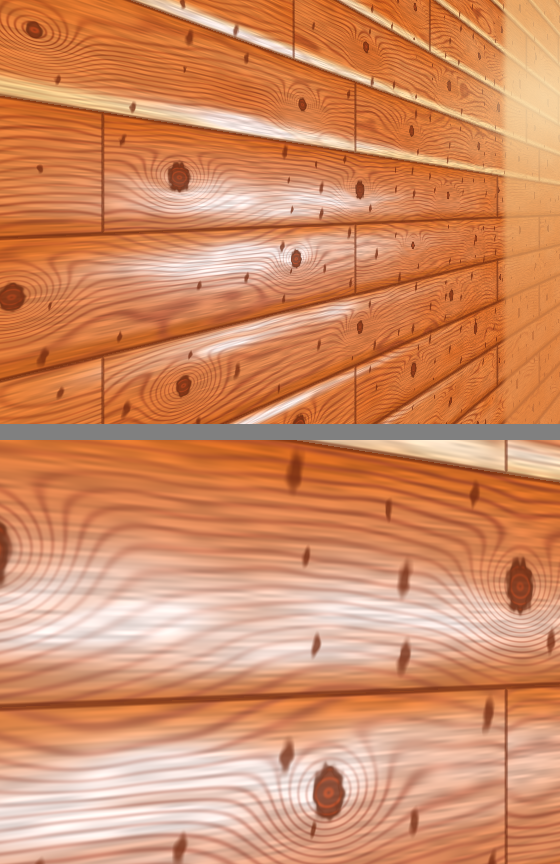
Top, the full canvas; bottom, a detail of the centre.
Write a Shadertoy shader that draws this texture.

```glsl
// Varnished wooden log siding receding to the right, with knots, grain and window glare.
#define VANISH vec2(1.263, 0.507)   // vanishing point of the seams
#define BOARD 0.336                 // board height at the left edge
#define FIRST_SEAM 0.795            // boards above eye level
#define STRETCH 5.0                 // board heights per unit of depth
#define PLANK_LENGTH 11.0
#define KNOT_SPACING 3.4
#define RINGS 13.0                  // grain lines per board
#define GRAIN 0.62
#define GLARE 1.25
#define HAZE_START 12.3             // where the sunlit far section begins

const vec3 DEEP   = vec3(0.58, 0.21, 0.08);
const vec3 ORANGE = vec3(0.86, 0.42, 0.13);
const vec3 TAN    = vec3(0.89, 0.55, 0.30);
const vec3 PALE   = vec3(0.94, 0.74, 0.49);
const vec3 ROSE   = vec3(0.83, 0.56, 0.45);
const vec3 WHITE  = vec3(0.97, 0.91, 0.89);

float hash(vec2 p) {
    return fract(sin(dot(p, vec2(127.1, 311.7))) * 43758.5453);
}

float noise(vec2 p) {
    vec2 i = floor(p), f = fract(p);
    f = f * f * (3.0 - 2.0 * f);
    return mix(mix(hash(i), hash(i + vec2(1, 0)), f.x),
               mix(hash(i + vec2(0, 1)), hash(i + vec2(1, 1)), f.x), f.y);
}

float bell(float x, float width) {
    return exp(-x * x / (width * width));
}

// Offset from the nearest large knot (xy) and its radius (z)
vec3 nearestKnot(float along, float t, float row) {
    float a = along / KNOT_SPACING + 0.5 * mod(row, 2.0);
    vec2 id = vec2(floor(a), row);
    float center = 0.55 + 0.10 * (hash(id) - 0.5);
    float height = 0.45 + 0.20 * (hash(id + 7.3) - 0.5);
    return vec3((fract(a) - center) * KNOT_SPACING, t - height,
                mix(0.06, 0.13, hash(id + 3.1)));
}

// Small dark pin knots and scars on a jittered grid
float pinKnots(vec2 p, float row) {
    vec2 q = p / vec2(0.75, 0.34), id = floor(q) + vec2(0.0, row * 9.0);
    vec2 center = 0.3 + 0.4 * vec2(hash(id), hash(id + 5.7));
    vec2 d = (fract(q) - center) * vec2(0.75, 0.34);
    d.x += 0.25 * d.y + 0.03 * (noise(p * 25.0) - 0.5);
    float size = mix(0.02, 0.055, hash(id + 2.9));
    float mark = 1.0 - smoothstep(0.4, 1.3, length(d * vec2(1.0, 0.6)) / size);
    return mark * step(0.52, hash(id + 8.4));
}

void mainImage(out vec4 fragColor, in vec2 fragCoord) {
    vec2 uv = fragCoord / iResolution.xy;

    // Wall coordinates in board heights
    float depth = (VANISH.x - uv.x) / VANISH.x;
    float along = STRETCH * (1.0 / depth - 1.0);
    float across = (VANISH.y - uv.y) / (depth * BOARD) + FIRST_SEAM;
    float row = floor(across), t = across - row;
    float aaAcross = fwidth(across), aaAlong = fwidth(along);

    // Staggered planks
    float start = 0.85 + 4.2 * mod(row, 2.0) + 2.7 * step(row, -1.5);
    float plank = floor((along - start) / PLANK_LENGTH);
    float end = mod(along - start, PLANK_LENGTH);
    end = min(end, PLANK_LENGTH - end);
    vec2 seed = vec2(plank * 17.3, row * 31.7);

    // Grain field: wavy lines that close into rings at the knots
    vec3 knot = nearestKnot(along, t, row);
    float ringDist = length(knot.xy * vec2(0.6, 1.0));
    float field = t + 0.5 * noise(vec2(along * 0.55, t * 2.2) + seed)
                + 0.05 * noise(vec2(along * 2.5, t * 6.0) + seed);
    field = mix(field, ringDist * 1.3, bell(ringDist, 0.27));
    float rings = field * RINGS;
    float grain = pow(0.5 + 0.5 * sin(6.2832 * rings), 2.5);
    grain = mix(grain, 0.28, smoothstep(0.25, 0.8, fwidth(rings)));
    grain *= 0.45 + 0.75 * noise(vec2(along * 0.8, t * 5.0) + seed + 40.0);
    float fibre = noise(vec2(along * 5.0, t * 75.0) + seed) - 0.5;
    float blotch = noise(vec2(along * 0.9, t * 3.0) + seed + 11.0);

    // Wood tone and the rounded board profile
    float upper = 1.0 - step(0.0, row);
    vec3 wood = mix(ORANGE, TAN, 0.75 * blotch + 0.35 * (hash(seed) - 0.4));
    float spread = bell(uv.x - 0.43, 0.38) * bell(uv.y - 0.40, 0.32);
    wood = mix(wood, ROSE, 0.75 * spread * smoothstep(0.05, 0.3, t));
    wood = mix(wood, ORANGE * 0.94, 0.75 * (1.0 - smoothstep(0.0, 0.22, t)) * step(row, 0.5));
    wood = mix(wood, ORANGE * 0.88, 0.8 * smoothstep(0.82, 0.92, t) * (1.0 - upper));
    vec3 lip = mix(PALE, vec3(0.99, 0.89, 0.62), 0.6);
    wood = mix(wood, lip, 0.9 * upper * smoothstep(0.80, 0.91, t));

    // Glare slides from the lower lip to the top edge as boards descend
    float glareT = 0.52 - 0.42 * tanh((row - 0.5) * 0.9);
    float glareWidth = 0.06 + 0.19 * bell(row - 0.6, 1.25);
    float streak = noise(vec2(along * 1.3, t * 7.0 + field * 3.0) + seed);
    float glare = bell(t - glareT, glareWidth) * bell(uv.x - 0.45, 0.23);
    glare = clamp(GLARE * glare * (0.45 + 0.9 * streak), 0.0, 1.0);

    vec3 color = mix(wood, WHITE, glare);
    color = mix(color, mix(DEEP, vec3(0.63, 0.32, 0.25), spread),
                GRAIN * grain * (1.0 - 0.55 * glare) * (1.0 - 0.6 * upper * smoothstep(0.8, 0.9, t)));
    color *= 1.0 + 0.20 * fibre;

    // Knots with a dark rim
    float knotDist = length(knot.xy) / knot.z + 0.3 * (noise(knot.xy * 30.0 + seed) - 0.5);
    float core = 1.0 - smoothstep(0.75, 1.15, knotDist);
    color = mix(color, DEEP * (0.75 + 0.45 * grain), 0.8 * core);
    color = mix(color, DEEP * 0.6, 0.6 * bell(knotDist - 0.95, 0.18));
    color = mix(color, DEEP * 0.75, 0.75 * pinKnots(vec2(along, t), row));

    // Seams between boards and butt joints between planks
    float edge = min(t, 1.0 - t);
    float seam = 1.0 - smoothstep(0.006, 0.012 + 1.5 * aaAcross, edge);
    float joint = 1.0 - smoothstep(0.004, 0.010 + 1.5 * aaAlong, end);
    color = mix(color, DEEP * 0.7, max(0.65 * seam, 0.6 * joint));

    // Sunlit far section and the glow above it
    float haze = smoothstep(HAZE_START - 0.3, HAZE_START + 0.5, along);
    color = mix(color, mix(TAN, PALE, smoothstep(0.1, 0.75, uv.y)), 0.68 * haze);
    float glow = bell(length((uv - vec2(0.98, 0.76)) * vec2(1.0, 0.9)), 0.14);
    color = mix(color, vec3(1.0, 0.91, 0.74), 0.65 * glow);
    fragColor = vec4(clamp(color, 0.0, 1.0), 1.0);
}
```
